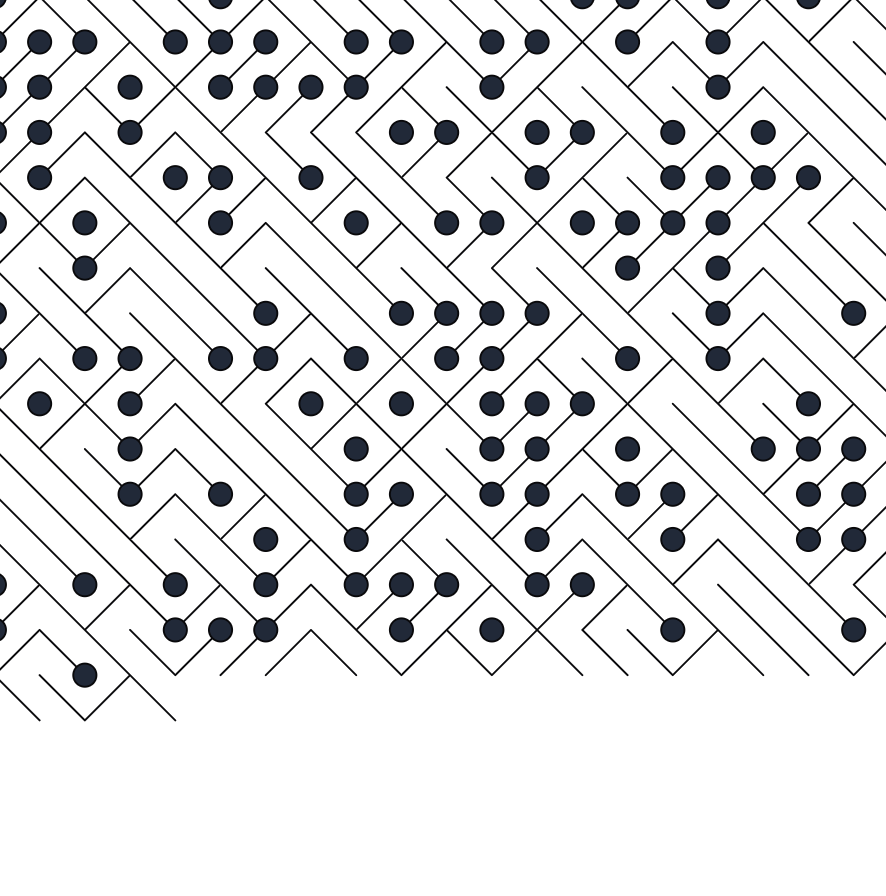
Write a WebGL 1 fragment shader that draws this pattern.

```glsl
precision highp float;

// Diagonal maze: every square tile holds one falling or rising stroke, picked
// by a hash. Each rising tile also carries an outlined dot on its upper-left
// corner. Tiles fill row by row from the top and stop early in the last row.

uniform vec2 u_resolution;

const vec3 PAPER = vec3(1.0);
const vec3 INK = vec3(0.035, 0.035, 0.045);
const vec3 DOT_FILL = vec3(0.13, 0.16, 0.22);

const float TILES_ACROSS = 19.59;           // tiles visible over the width
const vec2 GRID_SHIFT = vec2(0.124, 0.072); // part of a tile cut at left and top
const float COLUMNS = 20.0;
const float TILE_COUNT = 304.0;             // fifteen full rows and four tiles
const float RISING_SHARE = 0.45;
const float STROKE = 0.042;                 // widths in tile units
const float DOT_RADIUS = 0.256;

float hash(vec2 cell) {
  vec3 q = fract(vec3(cell.xyx) * vec3(0.1031, 0.1030, 0.0973));
  q += dot(q, q.yzx + 33.33);
  return fract((q.x + q.y) * q.z);
}

float segmentDistance(vec2 p, vec2 a, vec2 b) {
  vec2 along = b - a;
  float t = clamp(dot(p - a, along) / dot(along, along), 0.0, 1.0);
  return length(p - a - along * t);
}

// Antialiased coverage of the region where the signed distance is negative
float coverage(float signedDistance, float pixel) {
  return clamp(0.5 - signedDistance / pixel, 0.0, 1.0);
}

bool isFilled(vec2 cell) {
  bool inColumns = cell.x >= 0.0 && cell.x < COLUMNS;
  return inColumns && cell.y >= 0.0 && cell.y * COLUMNS + cell.x < TILE_COUNT;
}

// Distances to the nearest stroke (x) and dot centre (y), with y downward
vec2 mazeDistances(vec2 p) {
  vec2 nearest = vec2(10.0);
  vec2 home = floor(p);
  for (int j = -1; j <= 1; j++) {
    for (int i = -1; i <= 1; i++) {
      vec2 cell = home + vec2(float(i), float(j));
      if (!isFilled(cell)) continue;
      vec2 local = p - cell;
      bool rising = hash(cell + 7.0) < RISING_SHARE;
      vec2 start = rising ? vec2(0.0, 1.0) : vec2(0.0);
      vec2 end = vec2(1.0) - start + vec2(start.x, 0.0);
      nearest.x = min(nearest.x, segmentDistance(local, start, end));
      if (rising) nearest.y = min(nearest.y, length(local));
    }
  }
  return nearest;
}

void main() {
  // Tile coordinates measured from the top left
  vec2 fromTop = vec2(gl_FragCoord.x, u_resolution.y - gl_FragCoord.y);
  float pixel = TILES_ACROSS / u_resolution.x;
  vec2 d = mazeDistances(fromTop * pixel + GRID_SHIFT);

  // Strokes first, then the dots above them
  float halfStroke = 0.5 * STROKE;
  vec3 color = mix(PAPER, INK, coverage(d.x - halfStroke, pixel));
  color = mix(color, INK, coverage(d.y - DOT_RADIUS - halfStroke, pixel));
  color = mix(color, DOT_FILL, coverage(d.y - DOT_RADIUS + halfStroke, pixel));
  gl_FragColor = vec4(color, 1.0);
}
```
